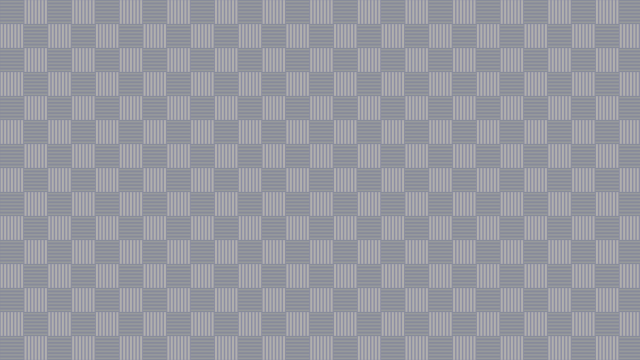
Reproduce this pattern procedurally as a Shadertoy shader.

```glsl
const vec2 BLOCKS = vec2(26.88, 15.0);
const float STRANDS = 7.0;
const float STRAND_LENGTH = 0.985;
const float UPRIGHT_WIDTH = 0.57;
const float FLAT_WIDTH = 0.48;

const vec3 UPRIGHT_STRAND = vec3(0.695, 0.69, 0.68);
const vec3 UPRIGHT_GAP = vec3(0.55, 0.555, 0.64);
const vec3 FLAT_STRAND = vec3(0.592, 0.602, 0.608);
const vec3 FLAT_GAP = vec3(0.528, 0.542, 0.605);

// Running area under a unit-period pulse centred in each period
float pulseArea(float x, float duty) {
    return floor(x) * duty + clamp(fract(x) - 0.5 + 0.5 * duty, 0.0, duty);
}

// Box-filtered pulse: exact coverage over a footprint
float pulse(float x, float duty, float footprint) {
    float h = 0.5 * footprint;
    return (pulseArea(x + h, duty) - pulseArea(x - h, duty)) / footprint;
}

// Parallel strands, slightly short of the block ends
float strands(float across, float along, float width, float footAcross, float footAlong) {
    float body = pulse(across * STRANDS, width, footAcross * STRANDS);
    return body * pulse(along, STRAND_LENGTH, footAlong);
}

// One where column and row differ in parity
float checker(vec2 p, vec2 foot) {
    float oddColumn = pulse(0.5 * p.x - 0.25, 0.5, 0.5 * foot.x);
    float oddRow = pulse(0.5 * p.y - 0.25, 0.5, 0.5 * foot.y);
    return oddColumn + oddRow - 2.0 * oddColumn * oddRow;
}

void mainImage(out vec4 fragColor, in vec2 fragCoord) {
    vec2 p = fragCoord / iResolution.xy * BLOCKS;
    vec2 foot = BLOCKS / iResolution.xy;

    // Two block directions, alternating
    float uprightCover = strands(p.x, p.y, UPRIGHT_WIDTH, foot.x, foot.y);
    float flatCover = strands(p.y, p.x, FLAT_WIDTH, foot.y, foot.x);
    vec3 upright = mix(UPRIGHT_GAP, UPRIGHT_STRAND, uprightCover);
    vec3 flatBlock = mix(FLAT_GAP, FLAT_STRAND, flatCover);

    fragColor = vec4(mix(flatBlock, upright, checker(p, foot)), 1.0);
}
```
